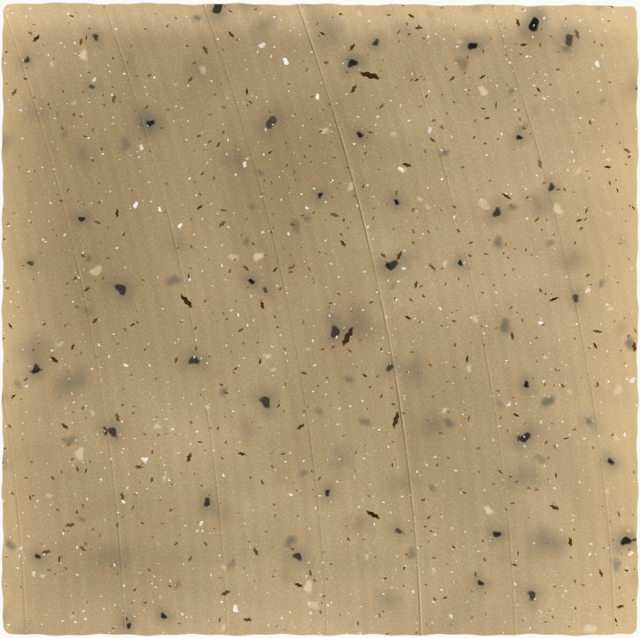
This texture is drawn by a WebGL 1 fragment shader. Its source:

```glsl
precision highp float;
// Translucent tan soap slab with herb flakes, smoky inclusions and curved scratches.
uniform vec2 u_resolution;

const vec3 WHITE = vec3(0.98, 0.975, 0.96);
const vec3 SHADE = vec3(0.52, 0.445, 0.325);
const vec3 LIGHT = vec3(0.875, 0.775, 0.605);
const vec3 AMBER = vec3(0.86, 0.72, 0.49);
const vec3 SMOKE = vec3(0.34, 0.33, 0.29);
const vec3 BROWN = vec3(0.30, 0.19, 0.08);
const vec3 SOOT = vec3(0.11, 0.10, 0.10);
const vec3 CREAM = vec3(0.91, 0.83, 0.68);

vec3 hash3(vec2 p) {
  vec3 q = fract(p.xyx * vec3(0.1031, 0.1030, 0.0973));
  q += dot(q, q.yxz + 33.33);
  return fract((q.xxy + q.yzz) * q.zyx);
}

// Domain-warped layered sines, roughly -1 to 1
float clouds(vec2 p) {
  float sum = 0.0;
  float amp = 0.5;
  for (int i = 0; i < 5; i++) {
    p = mat2(0.8, 0.6, -0.6, 0.8) * p * 1.6 + 1.7;
    p += 0.6 * sin(p.yx * 0.9);
    sum += amp * sin(p.x) * cos(p.y);
    amp *= 0.72;
  }
  return sum;
}

// Cellular noise: distance to the nearest scattered point
float cellular(vec2 p) {
  float nearest = 1.0;
  for (int j = -1; j <= 1; j++) {
    for (int i = -1; i <= 1; i++) {
      vec2 id = floor(p) + vec2(float(i), float(j));
      nearest = min(nearest, length(id + hash3(id).xy - p));
    }
  }
  return nearest;
}

// Scattered, rotated, slightly ragged ellipses; returns coverage
float flakes(vec2 p, float cells, float density, vec2 radii, float soft, float seed) {
  float cover = 0.0;
  for (int j = -1; j <= 1; j++) {
    for (int i = -1; i <= 1; i++) {
      vec2 id = floor(p * cells) + vec2(float(i), float(j));
      vec3 place = hash3(id + seed);
      vec3 look = hash3(id + seed + 57.0);
      float c = cos(look.x * 3.14);
      float s = sin(look.x * 3.14);
      vec2 d = mat2(c, -s, s, c) * (p - (id + place.xy) / cells);
      vec2 size = radii * mix(0.5, 1.3, look.y * look.y);
      d += 0.22 * size.y * sin(d.yx / size.y * 2.2 + look.z * 6.0);
      float dist = (length(d / size) - 1.0) * size.y;
      float shape = 1.0 - smoothstep(-soft, soft, dist);
      cover = max(cover, shape * mix(0.55, 1.0, look.z) * step(place.z, density));
    }
  }
  return cover;
}

// Sideways position relative to the shared bend of all scratches
float bend(vec2 p) {
  float t = 1.0 - p.y;
  return p.x - (0.462 + 0.36 * t - 0.165 * t * t);
}

float line(float s, float width) {
  return exp(-s * s / (width * width));
}

// Signed relief of the scratches: dark groove beside a pale ridge
float scratches(float s, float y, float px) {
  float relief = 0.0;
  for (int i = 0; i < 7; i++) {
    float k = float(i) - 4.0;
    float strength = i == 4 ? 1.0 : 0.4;
    float wear = 0.65 + 0.35 * sin(y * 13.0 + k * 2.0) * sin(y * 31.0 + k);
    float at = s - k * 0.153 - 0.006 * sin(k * 5.0);
    relief += strength * wear * (0.7 * line(at - 0.0022, 0.001 + px * 0.4) - line(at, 0.0008 + px * 0.5));
  }
  return relief;
}

float slabEdge(vec2 p) {
  vec2 margin = vec2(0.004, 0.005 + 0.004 * p.x * p.y);
  margin += 0.001 * sin(p.yx * 47.0) + 0.0006 * sin(p.yx * 131.0);
  vec2 q = abs(p - 0.5) - 0.5 + margin + 0.014;
  return length(max(q, 0.0)) + min(max(q.x, q.y), 0.0) - 0.014;
}

void main() {
  vec2 p = gl_FragCoord.xy / u_resolution;
  float px = 1.0 / min(u_resolution.x, u_resolution.y);
  float s = bend(p);

  // Cloudy body, glowing rim, fine grain and long streaks
  float side = exp(-p.x / 0.045) + exp(-(1.0 - p.x) / 0.055);
  float top = smoothstep(0.93, 0.975, p.y);
  float tone = 0.49 + 0.14 * clouds(p * 5.0) + 0.10 * (p.x - 0.4);
  tone -= 0.15 * exp(-dot(p - vec2(0.3, 0.65), p - vec2(0.3, 0.65)) * 9.0);
  tone += 0.30 * side + 0.27 * top + 0.10 * exp(-p.y / 0.08);
  tone += 0.16 * (cellular(p * 230.0) - 0.45);
  tone += 0.018 * (sin(s * 310.0) + sin(s * 193.0 + 2.0) * sin(s * 47.0));
  vec3 color = mix(SHADE, LIGHT, clamp(tone, 0.0, 1.0));
  color = mix(color, AMBER, 0.35 * min(side, 1.0));

  // Buried smoky stains and halos around the black grains
  color = mix(color, SMOKE, 0.38 * flakes(p, 10.0, 0.38, vec2(0.023, 0.017), 0.018, 11.0));
  color = mix(color, SMOKE, 0.45 * flakes(p, 9.0, 0.55, vec2(0.019, 0.015), 0.015, 23.0));
  color = mix(color, SMOKE, 0.60 * flakes(p, 15.0, 0.20, vec2(0.009, 0.006), 0.005, 31.0));
  color = mix(color, AMBER * 0.75, 0.5 * flakes(p, 13.0, 0.16, vec2(0.013, 0.008), 0.007, 37.0));

  color += 0.15 * scratches(s, p.y, px);

  // Pale soft lumps, brown flakes, dust and black grains
  float soft = 0.7 * px;
  color = mix(color, CREAM, 0.75 * flakes(p, 19.0, 0.17, vec2(0.008, 0.005), 0.0025, 43.0));
  color = mix(color, BROWN * 1.4, 0.8 * flakes(p, 48.0, 0.30, vec2(0.0026, 0.0016), soft, 59.0));
  color = mix(color, BROWN, flakes(p, 23.0, 0.32, vec2(0.0056, 0.0022), soft, 61.0));
  color = mix(color, BROWN * 0.7, flakes(p, 8.0, 0.14, vec2(0.013, 0.0036), soft, 71.0));
  color = mix(color, SOOT, flakes(p, 9.0, 0.55, vec2(0.0085, 0.0058), 0.002, 23.0));

  // Bright crystals, clustered in patches
  float patches = 0.25 + 0.22 * clouds(p * 7.0 + 3.0);
  color = mix(color, WHITE, 0.8 * flakes(p, 58.0, patches, vec2(0.0019, 0.0014), soft, 83.0));
  color = mix(color, WHITE, 0.9 * flakes(p, 17.0, 0.15, vec2(0.0048, 0.003), 0.0012, 97.0));

  // White ground beyond the uneven slab edge
  float outside = smoothstep(-px, px, slabEdge(p));
  gl_FragColor = vec4(mix(color, WHITE, outside), 1.0);
}
```
